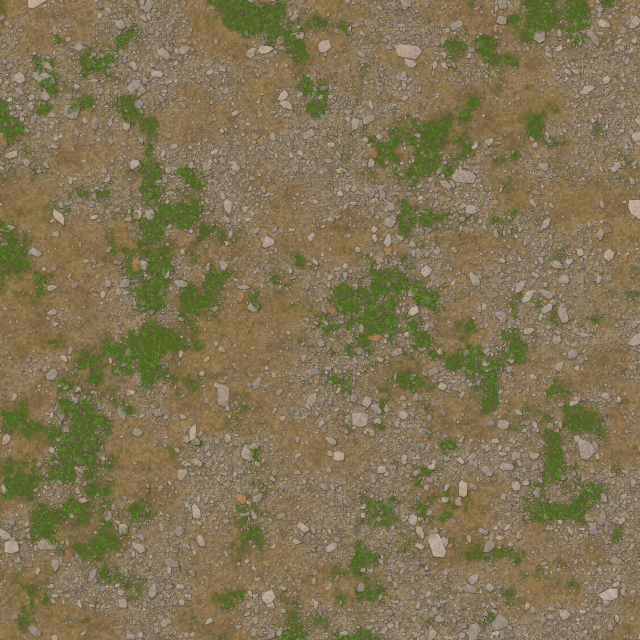
This texture is drawn by a Shadertoy shader. Its source:

```glsl
// Trodden dirt ground with scattered angular gravel, clumps of low weeds and a few straws.

const vec3 DIRT_TAN = vec3(0.555, 0.450, 0.295);
const vec3 DIRT_DARK = vec3(0.490, 0.395, 0.250);
const vec3 DUST_GREY = vec3(0.555, 0.495, 0.400);
const vec3 STONE_GREY = vec3(0.635, 0.605, 0.575);
const vec3 STONE_PINK = vec3(0.710, 0.625, 0.550);
const vec3 STONE_OCHRE = vec3(0.660, 0.500, 0.330);
const vec3 MOSS_OLIVE = vec3(0.400, 0.385, 0.215);
const vec3 LEAF_DARK = vec3(0.270, 0.330, 0.120);
const vec3 LEAF_BRIGHT = vec3(0.350, 0.560, 0.120);
const vec3 STRAW = vec3(0.640, 0.450, 0.260);
const vec2 LIGHT_DIR = vec2(-0.6, 0.8);

vec3 hash3(vec2 p) {
    vec3 q = fract(p.xyx * vec3(0.1031, 0.1030, 0.0973));
    q += dot(q, q.yxz + 33.33);
    return fract((q.xxy + q.yzz) * q.zyx);
}

float noise(vec2 p) {
    vec2 cell = floor(p), f = fract(p);
    f = f * f * (3.0 - 2.0 * f);
    float low = mix(hash3(cell).x, hash3(cell + vec2(1, 0)).x, f.x);
    float high = mix(hash3(cell + vec2(0, 1)).x, hash3(cell + vec2(1, 1)).x, f.x);
    return mix(low, high, f.y);
}

float fbm(vec2 p, int octaves) {
    float sum = 0.0, weight = 0.5, total = 0.0;
    for (int i = 0; i < octaves; i++) {
        sum += weight * noise(p);
        total += weight;
        weight *= 0.6;
        p = mat2(1.6, 1.2, -1.2, 1.6) * p + 7.3;
    }
    return sum / total;
}

float rubbleMask(vec2 p) {
    return mix(0.12, 1.0, smoothstep(0.32, 0.66, fbm(p * vec2(10.0, 15.0) + 3.7, 3)));
}

// Small tufts gathered inside looser patches
float grassField(vec2 p) {
    return 0.45 * fbm(p * vec2(8.0, 9.0) + 41.0, 2) + 0.55 * fbm(p * 30.0 + 13.0, 3);
}

vec2 rotate(vec2 p, float angle) {
    float c = cos(angle), s = sin(angle);
    return vec2(c * p.x - s * p.y, s * p.x + c * p.y);
}

// Irregular convex polygon bounded by six jittered half planes
float polygonDistance(vec2 p, float radius, vec3 seed) {
    p = rotate(p, seed.z * 6.283) * vec2(0.85, 1.3);
    float d = -radius;
    for (int i = 0; i < 6; i++) {
        float jitter = fract(seed.y * 17.3 + seed.x * 9.1 + float(i) * 0.618);
        float angle = (float(i) + 0.7 * jitter) * 1.0472;
        d = max(d, dot(p, vec2(cos(angle), sin(angle))) - radius * (0.6 + 0.4 * jitter));
    }
    return d;
}

// One size class of stones, each with a contact shadow
vec3 addStones(vec3 color, vec2 p, float cells, float amount, float warmth, float pixel) {
    float grain = noise(p * 300.0) - 0.5;
    for (int n = 0; n < 9; n++) {
        vec2 id = floor(p * cells) + vec2(n % 3 - 1, n / 3 - 1);
        vec3 place = hash3(id + cells), look = hash3(id + cells + 57.0);
        if (place.z > amount) continue;
        vec2 center = (id + 0.15 + 0.7 * place.xy) / cells;
        if (place.z > amount * rubbleMask(center)) continue;
        float radius = 0.46 / cells * mix(0.5, 1.0, look.x);
        vec2 q = p - center;
        float d = polygonDistance(q, radius, look);
        float lit = clamp(dot(q, LIGHT_DIR) / radius, -1.0, 1.0);
        float shadow = smoothstep(min(radius * 0.4, 0.003) + pixel, 0.0, d);
        color *= 1.0 - (0.13 - 0.13 * lit) * shadow;
        vec3 stone = mix(STONE_GREY, STONE_PINK, clamp(look.y * 0.6 + warmth * 0.5, 0.0, 1.0));
        stone = mix(stone, STONE_OCHRE, step(0.96, fract(look.z * 7.0)));
        stone *= 0.86 + 0.2 * fract(look.y * 13.0) + 0.04 * lit + 0.16 * grain;
        float opacity = mix(0.6, 1.0, max(look.z, warmth));
        color = mix(color, stone, opacity * smoothstep(pixel, -pixel, d));
    }
    return color;
}

// Scattered slivers: x is their coverage, y their brightness
vec2 slivers(vec2 p, float cells, vec2 size, float amount, float seed, float pixel) {
    vec2 result = vec2(0.0);
    for (int n = 0; n < 9; n++) {
        vec2 id = floor(p * cells) + vec2(n % 3 - 1, n / 3 - 1);
        vec3 place = hash3(id + seed), look = hash3(id + seed + 23.0);
        if (place.z > amount) continue;
        vec2 q = rotate(p - (id + place.xy) / cells, look.x * 6.283);
        q.y += 0.12 * q.x * q.x / size.x;
        float d = (length(q / size) - 1.0) * size.y;
        result = mix(result, vec2(1.0, look.y), smoothstep(pixel, -pixel, d));
    }
    return result;
}

void mainImage(out vec4 fragColor, in vec2 fragCoord) {
    vec2 p = fragCoord / iResolution.y;
    float pixel = 0.6 / iResolution.y;
    float rubble = rubbleMask(p), field = grassField(p);
    float grass = smoothstep(0.575, 0.70, field);

    // Bare soil, paler and rougher where gravel gathers
    vec3 color = mix(DIRT_DARK, DIRT_TAN, smoothstep(0.25, 0.6, fbm(p * vec2(30.0, 48.0), 4)));
    color = mix(color, DUST_GREY, 0.65 * rubble);
    float grit = 0.5 * noise(p * 210.0) + 0.5 * noise(p * 430.0 + 9.0) - 0.5;
    color *= 1.0 + grit * mix(0.32, 0.5, rubble);

    // Mossy stain beneath the weeds
    color = mix(color, MOSS_OLIVE * (1.0 + 0.5 * grit), 0.7 * smoothstep(0.50, 0.62, field));

    // Gravel from grit up to single large stones
    for (int k = 0; k < 5; k++) {
        float level = float(k);
        color = addStones(color, p, 250.0 * pow(0.56, level), 0.62 - 0.13 * level, level / 4.0, pixel);
    }

    // Dry straws
    vec2 straw = slivers(p, 16.0, vec2(0.018, 0.0009), 0.10, 71.0, pixel);
    color = mix(color, STRAW * (0.8 + 0.4 * straw.y), 0.6 * straw.x);

    // Weed clumps: shade first, then layered leaves
    color = mix(color, LEAF_DARK, 0.5 * grass);
    for (int k = 0; k < 3; k++) {
        vec2 leaf = slivers(p, 150.0, vec2(0.0036, 0.0017), 0.5, 11.0 + 37.0 * float(k), pixel);
        vec3 green = mix(LEAF_DARK, LEAF_BRIGHT, leaf.y * (0.35 + 0.25 * float(k)) + 0.2 * grass);
        color = mix(color, green, leaf.x * smoothstep(0.05, 0.6, grass) * 0.85);
    }

    fragColor = vec4(clamp(color, 0.0, 1.0), 1.0);
}
```
